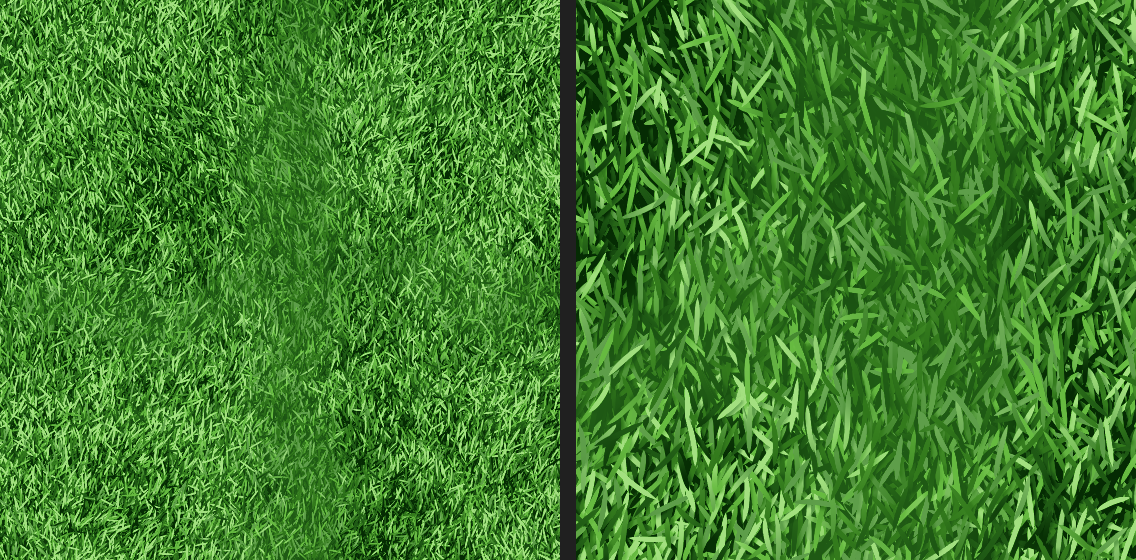
Left, the full canvas; right, a detail of the centre.
A WebGL 1 fragment shader for this texture:

```glsl
precision highp float;
// Dense lawn seen from above: layers of thin, slightly curved blades on jittered grids.
// Blades and their soft shadows build up a tone, which a green ramp then colours.
// Low noise varies light and lean; a soft cross through the middle is paler in contrast.

uniform vec2 u_resolution;

#define LAYERS 14
#define CELLS 54.0
#define BLADE_LENGTH 0.0180
#define BLADE_WIDTH 0.0016
#define LEAN_SPREAD 1.25
#define SHADOW 0.17
#define CONTRAST 1.42
#define BRIGHTNESS 0.60
#define PATCHES 0.42
#define FADE 0.45

const vec3 DEEP  = vec3(0.02, 0.17, 0.01);
const vec3 DARK  = vec3(0.12, 0.35, 0.08);
const vec3 MID   = vec3(0.20, 0.48, 0.11);
const vec3 DULL  = vec3(0.37, 0.62, 0.29);
const vec3 VIVID = vec3(0.40, 0.73, 0.25);
const vec3 PALE  = vec3(0.64, 0.88, 0.50);

vec3 hash3(vec2 p) {
  vec3 q = fract(p.xyx * vec3(0.1031, 0.1030, 0.0973));
  q += dot(q, q.yxz + 33.33);
  return fract((q.xxy + q.yzz) * q.zyx);
}

float noise(vec2 p) {
  vec2 i = floor(p), f = fract(p);
  f = f * f * (3.0 - 2.0 * f);
  float low = mix(hash3(i).x, hash3(i + vec2(1.0, 0.0)).x, f.x);
  float high = mix(hash3(i + vec2(0.0, 1.0)).x, hash3(i + 1.0).x, f.x);
  return mix(low, high, f.y);
}

// Soft vertical and horizontal bands with uneven borders and strength
float fadedCross(vec2 uv) {
  vec2 wobble = 0.12 * (vec2(noise(uv * 7.0), noise(uv * 7.0 + 40.0)) - 0.5);
  vec2 d = (uv + wobble - vec2(0.52, 0.47)) / vec2(0.08, 0.075);
  vec2 band = exp(-d * d);
  return max(band.x, 0.85 * band.y) * mix(0.6, 1.2, noise(uv * 9.0 + 20.0));
}

// Coverage of a narrow, pointed blade (x), its shadow (y), position along it (z)
vec3 blade(vec2 d, float angle, float halfLength, float bend, float aa) {
  vec2 dir = vec2(sin(angle), cos(angle));
  float along = dot(d, dir) / halfLength;
  float across = dot(d, vec2(dir.y, -dir.x)) + bend * along * along;
  float width = BLADE_WIDTH * (1.0 - along * along * along * along);
  float cover = smoothstep(-aa, aa, width - abs(across));
  float reach = 1.0 - smoothstep(0.0, 0.004, abs(across - 0.0015));
  float shade = reach * smoothstep(0.0, 0.4, 1.0 - abs(along));
  return vec3(cover, shade, clamp(along, -1.0, 1.0));
}

// Adds one layer of blades to the surface (tone, dullness)
vec2 addLayer(vec2 surface, vec2 uv, float layer, float lean, float aa) {
  float depth = layer / float(LAYERS - 1);
  vec2 grid = uv * CELLS + hash3(vec2(layer, 7.0)).xy * 10.0;
  vec2 home = floor(grid);
  for (int y = -1; y <= 1; y++) {
    for (int x = -1; x <= 1; x++) {
      vec2 cell = home + vec2(float(x), float(y));
      vec3 place = hash3(cell + layer * 17.0 + 3.0);
      vec3 look = hash3(cell + layer * 29.0 + 131.0);
      vec3 form = hash3(cell + layer * 41.0 + 257.0);
      // Most blades stand near the local lean, a few lie anywhere
      float angle = lean + LEAN_SPREAD * (place.z + form.x - 1.0);
      angle = mix(angle, 6.2832 * form.x, step(0.88, form.z));
      float halfLength = BLADE_LENGTH * mix(0.5, 1.0, look.z);
      float bend = 0.003 * (form.y - 0.5);
      vec3 b = blade((grid - cell - place.xy) / CELLS, angle, halfLength, bend, aa);
      float tone = BRIGHTNESS + CONTRAST * (look.x - 0.5)
                 + 0.25 * (depth - 0.6) + 0.1 * b.z;
      surface.x -= SHADOW * b.y * (1.0 - b.x);
      surface = mix(max(surface, vec2(0.0)), vec2(tone, look.y), b.x);
    }
  }
  return surface;
}

// Ramp from the shaded soil to the sunlit tips
vec3 grassColor(float tone, float dullness) {
  vec3 light = mix(VIVID, DULL, smoothstep(0.4, 0.85, dullness));
  vec3 c = mix(DEEP, DARK, smoothstep(0.02, 0.20, tone));
  c = mix(c, MID, smoothstep(0.22, 0.46, tone));
  c = mix(c, light, smoothstep(0.47, 0.74, tone));
  return mix(c, PALE, smoothstep(0.86, 1.10, tone));
}

void main() {
  float size = min(u_resolution.x, u_resolution.y);
  vec2 uv = gl_FragCoord.xy / size;
  float aa = 0.55 / size;
  float lean = 1.1 * (noise(uv * 4.0 + 11.0) - 0.45);

  vec2 surface = vec2(0.08, 0.5);
  for (int i = 0; i < LAYERS; i++) {
    surface = addLayer(surface, uv, float(i), lean, aa);
  }

  // Broad light patches, then the calmer cross
  float patches = 0.5 * noise(uv * 6.0 + 70.0) + 0.5 * noise(uv * 16.0 + 90.0) - 0.5;
  float fade = fadedCross(uv);
  float tone = surface.x + PATCHES * patches;
  tone = mix(tone, 0.46, FADE * fade);
  gl_FragColor = vec4(grassColor(tone, surface.y + 0.3 * fade), 1.0);
}
```
